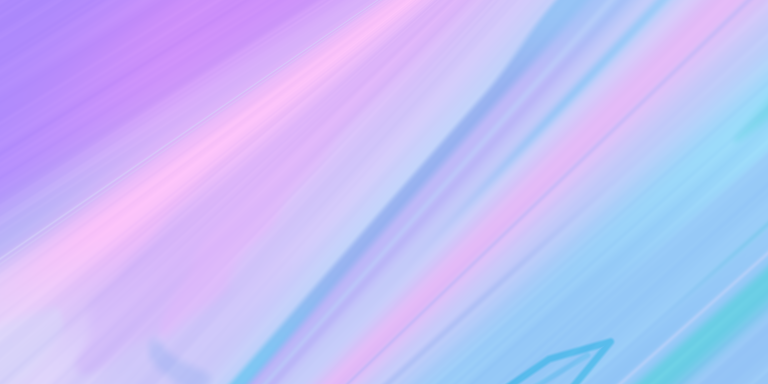
This background is drawn by a WebGL 1 fragment shader. Its source:

```glsl
precision highp float;
uniform vec2 u_resolution;

const vec3 VIOLET = vec3(0.69, 0.55, 0.99);
const vec3 ORCHID = vec3(0.80, 0.56, 0.98);
const vec3 LILAC = vec3(0.84, 0.69, 0.98);
const vec3 PINK = vec3(0.98, 0.76, 0.98);
const vec3 MAUVE = vec3(0.87, 0.71, 0.98);
const vec3 LAVENDER = vec3(0.82, 0.78, 0.98);
const vec3 PALE = vec3(0.85, 0.85, 0.98);
const vec3 ICE = vec3(0.74, 0.83, 0.98);
const vec3 BLUE = vec3(0.59, 0.69, 0.94);
const vec3 PERIWINKLE = vec3(0.73, 0.71, 0.97);
const vec3 ROSE = vec3(0.89, 0.73, 0.97);
const vec3 AQUA = vec3(0.60, 0.86, 0.98);
const vec3 SKY = vec3(0.59, 0.79, 0.97);
const vec3 TEAL = vec3(0.42, 0.81, 0.90);
const vec3 CYAN = vec3(0.31, 0.73, 0.92);
const float GRAIN = 0.028;
const float WOBBLE = 0.022;

float hash(vec2 p) {
  return fract(sin(dot(p, vec2(127.1, 311.7))) * 4375.85);
}

float noise(vec2 p) {
  vec2 i = floor(p), f = fract(p);
  f = f * f * (3.0 - 2.0 * f);
  return mix(mix(hash(i), hash(i + vec2(1.0, 0.0)), f.x),
             mix(hash(i + vec2(0.0, 1.0)), hash(i + 1.0), f.x), f.y);
}

// Horizontal run of a streak that starts at s on the bottom edge
float lean(float s) {
  return mix(1.6, 0.88, smoothstep(-0.9, 0.6, s)) + 0.25 * smoothstep(0.6, 1.1, s);
}

float streakCoord(vec2 p) {
  float s = p.x - p.y;
  for (int i = 0; i < 14; i++) s = p.x - p.y * lean(s);
  return s;
}

vec3 stop(vec3 c, vec3 next, float s, float at, float halfWidth) {
  return mix(c, next, smoothstep(at - halfWidth, at + halfWidth, s));
}

float line(float s, float at, float width) {
  float d = (s - at) / width;
  return exp(-d * d);
}

float segment(vec2 p, vec2 a, vec2 b) {
  vec2 d = b - a;
  return length(p - a - d * clamp(dot(p - a, d) / dot(d, d), 0.0, 1.0));
}

// Tongue with a crisp tip at a, fading out towards b
float plume(vec2 p, vec2 a, vec2 b, float width) {
  vec2 d = b - a;
  float t = dot(p - a, d) / dot(d, d);
  float side = abs(dot(p - a, vec2(-d.y, d.x))) / length(d);
  float reach = width * sqrt(clamp(t * 3.0, 0.0, 1.0));
  return smoothstep(0.012, -0.03, side - reach) * smoothstep(0.0, 0.06, t) * smoothstep(1.0, 0.35, t);
}

void main() {
  vec2 p = gl_FragCoord.xy / u_resolution * vec2(2.0, 1.0);
  float s = streakCoord(p);
  float rise = p.y;

  // Broad bands across the streaks
  vec3 c = mix(VIOLET, ORCHID, smoothstep(-1.6, -1.05, s) * smoothstep(-0.1, 0.5, p.x));
  c = stop(c, mix(PERIWINKLE, LILAC, smoothstep(0.0, 0.5, p.x)), s, -0.72, 0.2);
  c = stop(c, PINK, s, -0.42, 0.14);
  c = stop(c, MAUVE, s, -0.1, 0.16);
  c = stop(c, LAVENDER, s, 0.31, 0.17);
  c = stop(c, ICE, s, 0.54, 0.1);

  // Cool wash and tongues in the lower left
  float left = smoothstep(0.6, 0.45, s) * smoothstep(-0.5, -0.42, s);
  c = mix(c, PALE, 0.75 * left * smoothstep(0.5, 0.05, rise + 0.25 * p.x));
  c = mix(c, PERIWINKLE, 0.4 * left * smoothstep(0.4, 0.0, rise) * smoothstep(0.1, 0.35, p.x));
  vec2 q = p + WOBBLE * (vec2(noise(p * 9.0), noise(p * 9.0 + 31.0)) * 2.0 - 1.0);
  c = mix(c, PALE, 0.55 * plume(q, vec2(0.17, 0.19), vec2(-0.3, -0.15), 0.09));
  c = mix(c, mix(MAUVE, PERIWINKLE, 0.4), 0.6 * plume(q, vec2(0.2, 0.03), vec2(0.75, 0.63), 0.1));
  c = mix(c, MAUVE, 0.6 * plume(q, vec2(0.41, 0.12), vec2(0.95, 0.75), 0.07));
  c = mix(c, LAVENDER, 0.6 * plume(q, vec2(0.58, 0.22), vec2(1.15, 0.85), 0.06));
  c = mix(c, BLUE, 0.4 * smoothstep(0.05, 0.01, segment(q, vec2(0.42, 0.09), vec2(0.5, 0.0))));

  // Central blue ribbon and the bands to its right
  vec3 ribbon = mix(mix(CYAN, SKY, 0.6), BLUE, smoothstep(0.0, 0.35, rise));
  ribbon = mix(ribbon, mix(SKY, BLUE, 0.25), smoothstep(0.75, 1.0, rise));
  c = stop(c, ribbon, s, 0.598 - 0.03 * smoothstep(0.75, 1.0, rise), 0.015);
  c = stop(c, mix(PERIWINKLE, SKY, 0.6 * smoothstep(0.75, 1.0, rise)), s, 0.647, 0.018);
  c = stop(c, mix(LAVENDER, ICE, 0.5), s, 0.73, 0.03);
  c = stop(c, ROSE, s, 0.825, 0.045);
  c = stop(c, mix(LAVENDER, ICE, 0.4), s, 0.93, 0.055);
  c = stop(c, mix(SKY, AQUA, smoothstep(0.15, 0.8, rise)), s, 1.06, 0.11);
  c = stop(c, SKY, s, 1.315, 0.02);
  c = stop(c, TEAL, s, 1.655, 0.025);
  c = stop(c, mix(SKY, BLUE, 0.15), s, 1.77, 0.05);

  // Fine lines along the flow
  c = mix(c, PALE, 0.55 * line(s, -0.475, 0.007) + 0.3 * line(s, -0.45, 0.006));
  c = mix(c, SKY, 0.85 * line(s, 0.775, 0.014) * smoothstep(0.3, 0.8, rise));
  c = mix(c, ICE, 0.5 * line(s, 0.69, 0.01));
  c = mix(c, PERIWINKLE, 0.6 * line(s, 0.905, 0.007));
  c = mix(c, BLUE, 0.35 * line(s, 1.01, 0.012) * smoothstep(0.6, 0.2, rise));
  c = mix(c, ICE, 0.7 * line(s, 1.615, 0.009));
  c = mix(c, TEAL, 0.35 * line(s, 1.53, 0.012) * smoothstep(0.15, 0.4, rise));
  c = mix(c, TEAL, 0.7 * plume(p, vec2(1.9, 0.62), vec2(2.3, 0.98), 0.03));

  // Cyan leaf at the bottom
  vec2 tip = vec2(1.59, 0.11), bend = vec2(1.43, 0.065);
  float leaf = min(segment(p, tip, bend), segment(p, bend, vec2(1.32, -0.01)));
  leaf = min(leaf, segment(p, tip, vec2(1.49, -0.01)));
  float vein = segment(p, vec2(1.53, 0.075), vec2(1.39, -0.01));
  c = mix(c, CYAN, 0.85 * smoothstep(0.014, 0.004, leaf));
  c = mix(c, CYAN, 0.4 * smoothstep(0.012, 0.002, vein));

  // Brushed grain
  float grain = noise(vec2(s * 26.0, rise * 1.5)) + 0.6 * noise(vec2(s * 70.0, rise * 2.0)) - 0.8;
  c += GRAIN * grain * vec3(1.3, 1.2, 0.3);
  gl_FragColor = vec4(clamp(c, 0.0, 1.0), 1.0);
}
```
